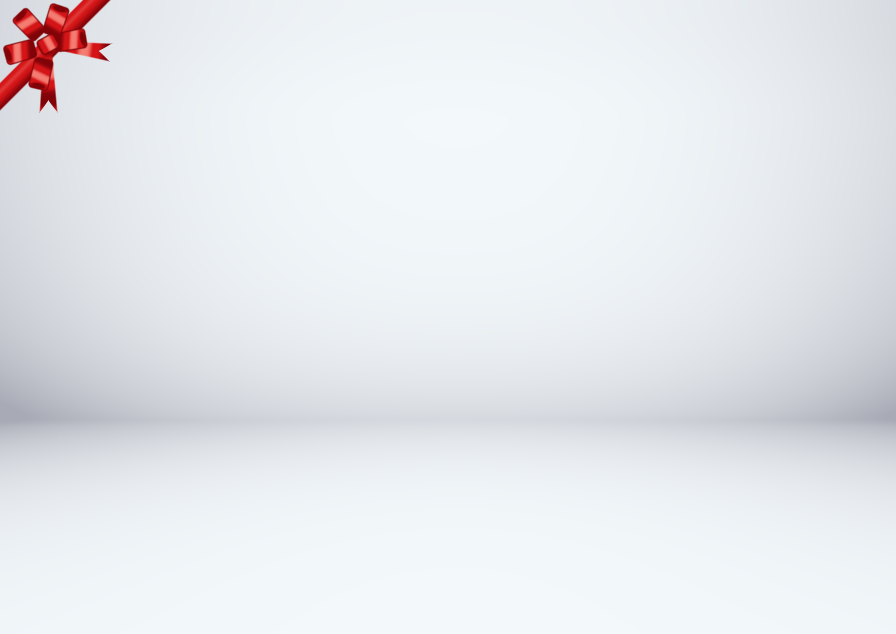
A Shadertoy shader for this background:

```glsl
const vec3 LIGHT = vec3(0.953, 0.973, 0.984);
const vec3 SHADE = vec3(0.66, 0.67, 0.71);
const vec3 RED = vec3(0.83, 0.08, 0.09);
const vec3 DEEP_RED = vec3(0.50, 0.01, 0.03);
const vec3 SHEEN = vec3(1.0, 0.62, 0.56);
const float HORIZON = 0.338;
const float CENTER_X = 0.51;
const float BOW_SCALE = 5.44;          // bow units per canvas height
const vec2 KNOT = vec2(0.41, 0.38);    // bow units from the top left corner
const float RIBBON_OFFSET = 0.83;
const float RIBBON_HALF = 0.083;
const int LOOPS = 5;
const float LOOP_START = -0.17;
const float LOOP_STEP = 1.08;

// Darkness of the wall and floor, meeting softly at the horizon
float roomShade(vec2 uv) {
    float side = abs(uv.x - CENTER_X) * 2.0;
    float up = max(uv.y - HORIZON, 0.0) / (1.0 - HORIZON);
    float down = max(HORIZON - uv.y, 0.0) / HORIZON;
    float wall = 0.32 * pow(side, 2.4) + 0.4 * exp(-up / 0.16)
               + 0.4 * side * side * side * exp(-up / 0.25)
               + 0.06 * smoothstep(0.7, 1.0, up);
    float floorShade = (0.4 + 0.3 * side * side) * exp(-down / 0.17)
                     + 0.3 * side * side * exp(-down / 0.45);
    return mix(floorShade, wall, smoothstep(-0.012, 0.012, uv.y - HORIZON));
}

// Coordinates along and across a direction
vec2 alongAcross(vec2 p, float angle) {
    vec2 dir = vec2(cos(angle), sin(angle));
    return vec2(dot(p, dir), dot(p, vec2(-dir.y, dir.x)));
}

float roundBox(vec2 p, vec2 halfSize, float radius) {
    vec2 q = abs(p) - halfSize + radius;
    return length(max(q, 0.0)) + min(max(q.x, q.y), 0.0) - radius;
}

// Flaring strip with a notched end
float tailDistance(vec2 p, float len) {
    float halfWidth = mix(0.03, 0.075, clamp(p.x / len, 0.0, 1.0));
    float end = len - 0.1 * (1.0 - abs(p.y) / halfWidth);
    return max(max(abs(p.y) - halfWidth, p.x - end), -p.x);
}

vec3 satin(float t) {
    float wave = 0.5 + 0.5 * sin(t);
    vec3 cloth = mix(DEEP_RED, RED, smoothstep(0.0, 0.5, wave));
    return mix(cloth, SHEEN, 0.75 * smoothstep(0.75, 1.0, wave));
}

void paint(inout vec3 col, vec3 ink, float dist, float blur) {
    col = mix(col, ink, 1.0 - smoothstep(-blur, blur, dist));
}

void drawBow(inout vec3 col, vec2 p, float blur) {
    // Diagonal ribbon across the corner
    float across = (p.x + p.y - RIBBON_OFFSET) * 0.7071;
    vec3 band = mix(RED, DEEP_RED, smoothstep(0.0, RIBBON_HALF, across));
    band = mix(band, SHEEN, 0.25 * exp(-pow((across + 0.03) / 0.02, 2.0)));
    paint(col, band, abs(across) - RIBBON_HALF, blur);

    // Two tails, to the right and downward
    for (int i = 0; i < 2; i++) {
        float k = float(i);
        vec2 t = alongAcross(p - KNOT, mix(0.13, 1.56, k));
        paint(col, satin(t.x * 14.0 + 3.4 + k), tailDistance(t, mix(0.54, 0.58, k)), blur);
    }

    // Fan of loops with dark open ends
    for (int i = 0; i < LOOPS; i++) {
        float k = float(i);
        float reach = 0.20 + 0.015 * k;
        vec2 t = alongAcross(p - KNOT, LOOP_START - LOOP_STEP * k);
        t.x -= reach;
        float d = roundBox(t, vec2(0.135, 0.085 + 0.02 * t.x), 0.035);
        paint(col, DEEP_RED, d, blur);
        paint(col, satin(t.x * 22.0 + 1.0 + t.y * 5.0), d + 0.009, blur);
        vec2 opening = (t - vec2(0.105, 0.0)) / vec2(0.024, 0.062);
        paint(col, DEEP_RED, (length(opening) - 1.0) * 0.024, blur);
    }

    // Knot
    vec2 k = alongAcross(p - KNOT, -0.5);
    float d = roundBox(k, vec2(0.085, 0.07), 0.035);
    paint(col, DEEP_RED, d, blur);
    paint(col, satin(k.x * 24.0 + 1.2), d + 0.01, blur);
}

void mainImage(out vec4 fragColor, in vec2 fragCoord) {
    vec2 uv = fragCoord / iResolution.xy;
    vec3 col = mix(LIGHT, SHADE, clamp(roomShade(uv), 0.0, 1.0));
    vec2 corner = vec2(fragCoord.x, iResolution.y - fragCoord.y) / iResolution.y;
    drawBow(col, corner * BOW_SCALE, BOW_SCALE / iResolution.y);
    fragColor = vec4(col, 1.0);
}
```
